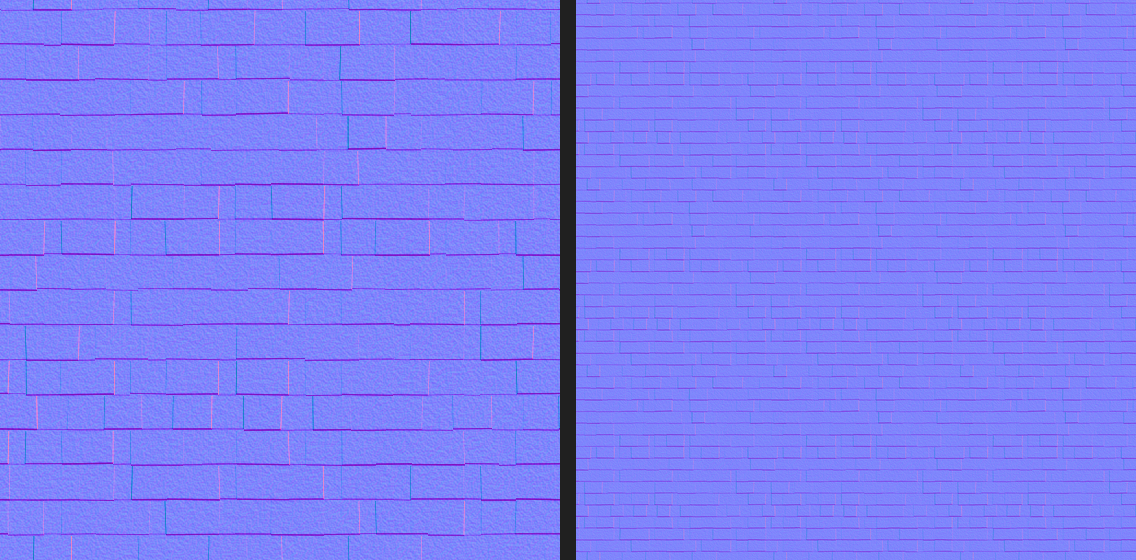
Left, the tile; right, the same tile 3 across and 3 down.
A Shadertoy shader for this texture map:

```glsl
const float ROWS = 16.0;
const float SLOTS = 16.0;
const float ROW_SHIFT = 0.73;
const float EDGE_MARGIN = 0.055;

// Integer hash of a non-negative cell and a seed, 0 to 1
float hash(vec2 cell, float seed) {
    uint n = uint(cell.x) + 1024u * uint(cell.y) + 40503u * uint(seed);
    n = (n ^ (n >> 16)) * 0x7feb352du;
    n = (n ^ (n >> 15)) * 0x846ca68bu;
    n ^= n >> 16;
    return float(n & 0xffffu) / 65535.0;
}

// Dot product of a random unit gradient with the offset from its corner
float cornerRamp(vec2 cell, vec2 corner, vec2 f, float period) {
    float angle = 6.28318 * hash(mod(cell + corner, period), period);
    return dot(vec2(cos(angle), sin(angle)), f - corner);
}

// Gradient noise that wraps after a whole number of cells
float gradientNoise(vec2 p, float period) {
    vec2 cell = floor(p);
    vec2 f = fract(p);
    vec2 u = f * f * f * (f * (f * 6.0 - 15.0) + 10.0);
    float low = mix(cornerRamp(cell, vec2(0, 0), f, period),
                    cornerRamp(cell, vec2(1, 0), f, period), u.x);
    float high = mix(cornerRamp(cell, vec2(0, 1), f, period),
                     cornerRamp(cell, vec2(1, 1), f, period), u.x);
    return mix(low, high, u.y);
}

// One octave of grain height; dividing by frequency makes slope its strength
float grainOctave(vec2 uv, float freq, float slope) {
    return slope / freq * gradientNoise(uv * freq, freq);
}

float grainHeight(vec2 uv) {
    return grainOctave(uv, 64.0, 0.022)
         + grainOctave(uv, 144.0, 0.06)
         + grainOctave(uv, 256.0, 0.09);
}

vec2 grainSlope(vec2 uv, float stepSize) {
    float here = grainHeight(uv);
    return vec2(grainHeight(uv + vec2(stepSize, 0)) - here,
                grainHeight(uv + vec2(0, stepSize)) - here) / stepSize;
}

float lineCoverage(float dist, float halfWidth, float blur) {
    return clamp(0.5 + (halfWidth - abs(dist)) / blur, 0.0, 1.0);
}

// Lean of the surface caused by the side and bottom edges of the shingles
vec2 shingleLean(vec2 uv, float blur) {
    float y = uv.y * ROWS - ROW_SHIFT + EDGE_MARGIN;
    float row = mod(floor(y), ROWS);
    float rise = fract(y);
    float x = uv.x * SLOTS;

    // Two neighbouring tabs overlap at the joint; the higher one covers
    float joint = floor(x + 0.5);
    vec2 leftTab = vec2(mod(joint - 1.0, SLOTS), row);
    vec2 rightTab = vec2(mod(joint, SLOTS), row);
    float heightStep = hash(rightTab, 3.0) - hash(leftTab, 3.0);
    float overlap = mod(row, 4.0) == 3.0 ? 0.04 : 0.255;
    float jitter = (hash(rightTab, 7.0) - 0.5) * 0.05;
    float slant = (hash(rightTab, 11.0) - 0.5) * (rise - 0.5) * 0.08;
    float edge = joint - sign(heightStep) * overlap + jitter + slant;

    bool onRight = x > edge;
    vec2 tab = onRight ? rightTab : leftTab;
    float tabHeight = hash(tab, 3.0);
    float tabCentre = onRight ? joint + 0.5 : joint - 0.5;

    // Bottom edge, a little uneven from tab to tab
    float drop = (hash(tab, 17.0) - 0.5) * 0.05;
    float tilt = (hash(tab, 23.0) - 0.5) * (x - tabCentre) * 0.035;
    float fromBottom = rise - EDGE_MARGIN - drop - tilt;
    float bottomWidth = mix(0.007, 0.017, tabHeight);
    float bottom = lineCoverage(fromBottom, bottomWidth, blur * 1.2);

    // Side edge, as strong as the height step
    float side = lineCoverage(x - edge, 0.010, blur) * step(0.0, fromBottom);
    float sideLean = -2.3 * heightStep * smoothstep(0.0, 0.6, abs(heightStep));

    vec2 tabLean = vec2(0.0, 0.045) + 0.015 * (vec2(hash(tab, 29.0), hash(tab, 31.0)) - 0.5);
    return tabLean + vec2(side * sideLean, -bottom * mix(0.8, 2.1, tabHeight));
}

void mainImage(out vec4 fragColor, in vec2 fragCoord) {
    vec2 uv = fragCoord / iResolution.xy;
    float blur = ROWS / iResolution.y;

    vec2 lean = shingleLean(uv, blur) - grainSlope(uv, 0.001);
    vec3 normal = normalize(vec3(lean, 1.0));
    vec3 colour = normal * 0.5 + 0.5;
    fragColor = vec4(colour * vec3(1.0, 1.0, 0.99), 1.0);
}
```
